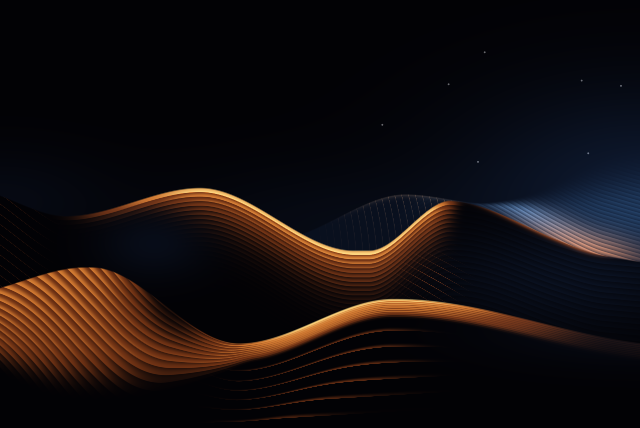
A WebGL 2 fragment shader for this background:

```glsl
#version 300 es
precision highp float;
uniform vec2 u_resolution;
out vec4 fragColor;

const vec3 NIGHT = vec3(0.008, 0.006, 0.018);
const vec3 NAVY = vec3(0.05, 0.10, 0.18);
const vec3 STEEL = vec3(0.20, 0.36, 0.50);
const vec3 COPPER = vec3(0.78, 0.42, 0.18);

float hash(vec2 p) {
    return fract(sin(dot(p, vec2(127.1, 311.7))) * 43758.5453);
}

float glow(vec2 p, vec2 center, vec2 radius) {
    vec2 q = (p - center) / radius;
    return exp(-dot(q, q));
}

// Rises between a and b, then falls between c and d
float window(float x, float a, float b, float c, float d) {
    return smoothstep(a, b, x) * (1.0 - smoothstep(c, d, x));
}

// Smooth-edged sawtooth that settles to its mean when too fine
float ribbon(float phase) {
    float f = fract(phase), w = fwidth(phase);
    float saw = f * (1.0 - smoothstep(1.0 - min(w, 0.9), 1.0, f));
    return mix(saw, 0.45, smoothstep(0.4, 1.0, w));
}

float thread(float phase) {
    return smoothstep(0.65, 0.95, ribbon(phase));
}

// Brown through copper to pale gold
vec3 ember(float light) {
    vec3 c = mix(vec3(0.0), vec3(0.43, 0.19, 0.06), smoothstep(0.0, 0.4, light));
    c = mix(c, vec3(0.80, 0.46, 0.17), smoothstep(0.35, 0.7, light));
    return mix(c, vec3(1.0, 0.86, 0.50), smoothstep(0.65, 1.05, light));
}

float backRidge(float x) {
    return 0.44 + 0.105 * smoothstep(0.64, 0.95, x) - 0.022 * smoothstep(0.95, 1.15, x)
        + 0.10 * smoothstep(1.2, 1.6, x);
}

float middleRidge(float x) {
    return 0.5605 - 0.066 * smoothstep(-0.08, 0.156, x) + 0.066 * smoothstep(0.156, 0.469, x)
        - 0.1465 * smoothstep(0.469, 0.83, x) + 0.117 * smoothstep(0.865, 1.058, x)
        - 0.117 * smoothstep(1.045, 1.42, x) - 0.035 * smoothstep(1.3, 1.6, x);
}

float frontRidge(float x) {
    return 0.31 + 0.065 * smoothstep(-0.1, 0.2, x) - 0.178 * smoothstep(0.215, 0.56, x)
        + 0.104 * smoothstep(0.56, 0.92, x) - 0.11 * smoothstep(0.93, 1.6, x);
}

vec3 sky(vec2 p, float px) {
    vec3 c = NIGHT + NAVY * 0.9 * glow(p, vec2(1.5, 0.55), vec2(0.42, 0.24));
    c += NAVY * 0.3 * (glow(p, vec2(0.75, 0.46), vec2(0.4, 0.15)) + glow(p, vec2(0.0, 0.53), vec2(0.25, 0.12)));
    // Sparse stars
    vec2 cell = floor(p * 12.0);
    vec2 spot = (cell + 0.2 + 0.6 * vec2(hash(cell), hash(cell + 7.0))) / 12.0;
    float star = step(0.86, hash(cell + 3.0)) * step(0.85, p.x) * step(0.58, p.y);
    return c + star * 0.4 * (1.0 - smoothstep(0.0006, 0.0012 + px, length(p - spot)));
}

vec3 backSlope(vec2 p, float depth, float aboveMiddle) {
    float right = smoothstep(1.05, 1.25, p.x);
    vec3 c = mix(NIGHT + NAVY * 0.55, NIGHT + NAVY * 0.95, right);
    float lean = thread((p.x - 0.6 * p.y + 0.8 * p.y * p.y) * 62.0);
    c += vec3(0.34, 0.24, 0.15) * lean * window(p.x, 0.72, 0.97, 1.02, 1.1) * exp(-depth / 0.09);
    c += vec3(0.20, 0.15, 0.10) * exp(-depth / 0.004) * window(p.x, 0.75, 0.93, 1.0, 1.12);
    // Fine mesh with blue and copper light along the fold
    float mesh = 0.6 + 0.8 * ribbon((aboveMiddle + 0.12 * p.x) * 105.0);
    c += STEEL * mesh * 0.75 * glow(vec2(p.x, aboveMiddle), vec2(1.2, 0.035), vec2(0.13, 0.03));
    c += STEEL * mesh * 0.35 * right * glow(p, vec2(1.5, 0.50), vec2(0.3, 0.09));
    return c + COPPER * mesh * 0.85 * glow(vec2(p.x, aboveMiddle), vec2(1.37, 0.005), vec2(0.13, 0.045));
}

vec3 middleSlope(vec2 p, float depth) {
    float d = max(depth, 0.0);
    vec3 c = NIGHT + NAVY * 0.42 * glow(p, vec2(0.36, 0.43), vec2(0.13, 0.08));
    float veil = 0.7 + 0.6 * ribbon((depth + 0.08 * p.x) * 75.0);
    c += NAVY * veil * 0.55 * glow(p, vec2(1.35, 0.36), vec2(0.33, 0.13));
    float reach = mix(0.018, 0.058, smoothstep(0.3, 0.6, p.x));
    float along = window(p.x, 0.08, 0.46, 1.0, 1.1);
    float grooves = 0.45 + 0.75 * ribbon(depth * 95.0);
    float light = along * (exp(-d / reach) * grooves + 0.4 * exp(-d / 0.007));
    light += 0.5 * exp(-d / 0.006) * window(p.x, 1.04, 1.24, 1.34, 1.48);
    // Thin strands at the left edge and in the central hollow
    light += 0.22 * thread((depth - 0.35 * p.x) * 42.0) * (1.0 - smoothstep(0.03, 0.16, p.x));
    light += 0.5 * thread((p.x + 0.75 * p.y + 1.5 * p.y * p.y) * 30.0) * glow(p, vec2(1.02, 0.345), vec2(0.065, 0.05));
    return c + ember(light);
}

vec3 frontSlope(vec2 p, float depth) {
    float fan = window(p.x, -0.25, 0.2, 0.22, 0.6);
    float t = depth / (0.045 + 0.25 * fan);
    float grooves = ribbon((t - 1.4 * smoothstep(-0.15, 0.4, p.x)) * 11.0);
    float along = mix(0.68, 1.0, smoothstep(0.4, 0.75, p.x)) * (1.0 - 0.85 * smoothstep(0.95, 1.45, p.x));
    float across = (1.0 - 0.45 * clamp(t, 0.0, 1.0)) * (1.0 - smoothstep(0.6, 1.1, t));
    across *= 1.0 - 0.8 * glow(vec2(p.x, t), vec2(0.40, 0.0), vec2(0.11, 0.5));
    float light = along * across * (0.5 + 0.7 * grooves);
    light += 0.3 * exp(-max(depth, 0.0) / 0.006) * window(p.x, 0.5, 0.75, 0.95, 1.2);
    // Loose strands below the lit band
    float base = mix(frontRidge(p.x), 0.25 + 0.06 * p.x, smoothstep(0.03, 0.2, depth));
    float fade = window(p.x, 0.42, 0.72, 0.82, 1.1) * window(t, 0.8, 1.2, 3.5, 6.5);
    light += 0.32 * thread((base - p.y) * 26.0) * fade;
    vec3 haze = NAVY * 0.35 * glow(p, vec2(1.5, 0.23), vec2(0.35, 0.08));
    return NIGHT + haze + ember(light);
}

void main() {
    vec2 p = gl_FragCoord.xy / u_resolution * vec2(1.5, 1.0);
    float px = 1.0 / u_resolution.y;
    float back = backRidge(p.x) - p.y;
    float middle = middleRidge(p.x) - p.y;
    float front = frontRidge(p.x) - p.y;
    // Layers from far to near
    float softness = px + 0.07 * smoothstep(1.1, 1.5, p.x);
    vec3 color = sky(p, px);
    color = mix(color, backSlope(p, max(back, 0.0), -middle), smoothstep(-softness, softness, back));
    color = mix(color, middleSlope(p, middle), smoothstep(-px, px, middle));
    color = mix(color, frontSlope(p, front), smoothstep(-px, px, front));
    fragColor = vec4(color, 1.0);
}
```
